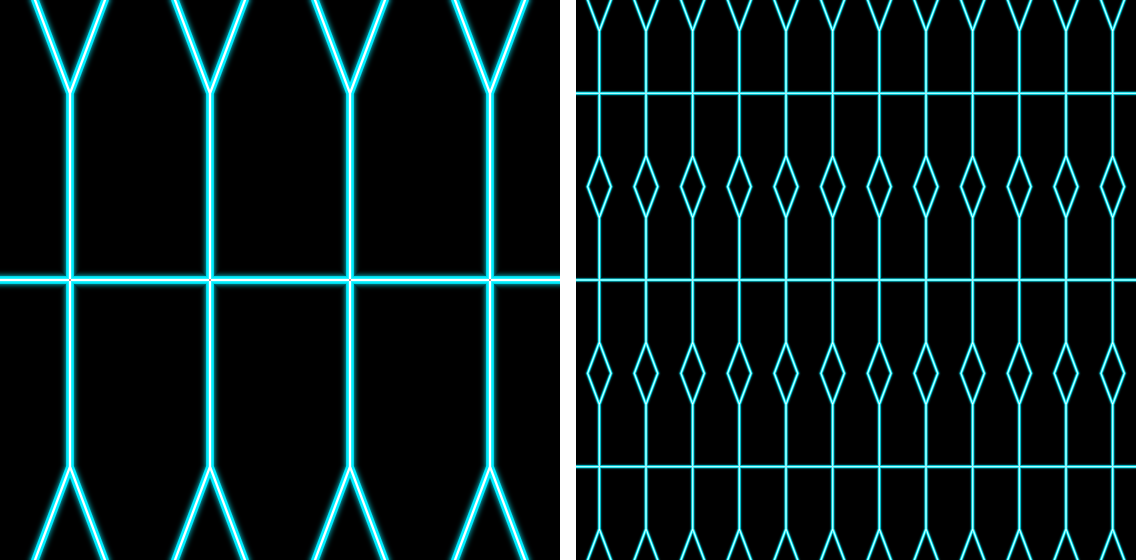
Left, the tile; right, the same tile 3 across and 3 down.
This pattern is drawn by a WebGL 1 fragment shader. Its source:

```glsl
precision highp float;

uniform vec2 u_resolution;

float segmentDistance(vec2 p, vec2 a, vec2 b) {
  vec2 ab = b - a;
  return length(p - a - ab * clamp(dot(p - a, ab) / dot(ab, ab), 0.0, 1.0));
}

// Antialiased coverage of everything closer than radius
float coverage(float dist, float radius, float pixel) {
  return clamp((radius - dist) / pixel + 0.5, 0.0, 1.0);
}

void main() {
  vec2 uv = gl_FragCoord.xy / u_resolution;
  float pixel = 1.0 / min(u_resolution.x, u_resolution.y);

  // Four columns, each mirrored about its trunk and the horizontal bar
  vec2 p = vec2(abs(fract(uv.x * 4.0) - 0.5) / 4.0, abs(uv.y - 0.5));

  // Bar, trunk and forked branch
  vec2 fork = vec2(0.0, 1.0 / 3.0);
  float trunk = segmentDistance(p, vec2(0.0), fork);
  float branch = segmentDistance(p, fork, vec2(0.0625, 0.5));
  float tube = min(p.y, min(trunk, branch));

  // Soft halo, cyan tube, white core
  vec3 cyan = vec3(0.0, 0.93, 1.0);
  float halo = 1.0 / (1.0 + exp(310.0 * (tube - 0.0068)));
  halo *= 1.0 - smoothstep(0.012, 0.024, tube);
  vec3 color = cyan * halo;
  color = mix(color, cyan, coverage(tube, 0.0068, pixel));
  color = mix(color, vec3(1.0), coverage(tube, 0.0021, pixel));

  // Tiny dark red node where bar and trunk cross
  color = mix(color, vec3(0.5, 0.15, 0.15), coverage(length(p), 0.0013, pixel));

  gl_FragColor = vec4(color, 1.0);
}
```
